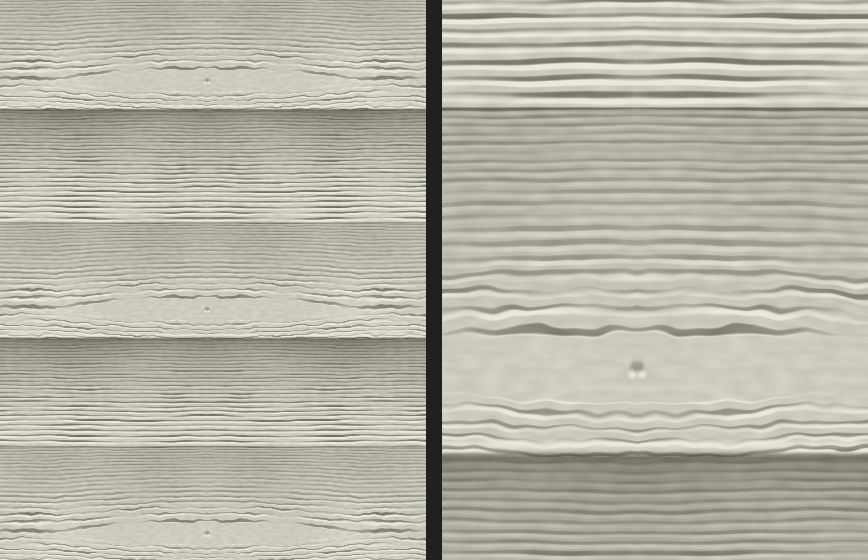
Left: the whole. Right: its middle third, enlarged.
A Shadertoy shader for this texture:

```glsl
// Painted lap siding with embossed wood grain, mirrored about a vertical axis.
// Each period holds a straight-grained board under a shadow and a board whose
// grain bends around a lens; both are warped sine grooves over a tone ramp.

vec2 gradientAt(vec2 cell) {
    float h = fract(sin(dot(cell, vec2(127.1, 311.7))) * 4375.85);
    return vec2(cos(6.2832 * h), sin(6.2832 * h));
}

// Gradient noise, roughly -0.6 to 0.6
float noise(vec2 p) {
    vec2 i = floor(p), f = p - i;
    vec2 s = f * f * f * (f * (f * 6.0 - 15.0) + 10.0);
    vec2 e = vec2(1.0, 0.0);
    float low = mix(dot(gradientAt(i), f), dot(gradientAt(i + e.xy), f - e.xy), s.x);
    float high = mix(dot(gradientAt(i + e.yx), f - e.yx), dot(gradientAt(i + e.xx), f - e.xx), s.x);
    return mix(low, high, s.y);
}

// Dark groove with a lit lip just below it; strength wanders along the line.
// Sharpness from 0 to 1 thins the groove where lines lie far apart.
float grain(float phase, float x, float sharpness) {
    float vary = noise(vec2(x * 11.0, phase * 0.8));
    float wave = 6.2832 * phase;
    float groove = smoothstep(mix(0.0, 0.55, sharpness), 1.1, vary * 0.8 - sin(wave));
    float lip = smoothstep(mix(0.0, 0.4, sharpness), 1.1, sin(wave + mix(0.6, 1.3, sharpness)) + vary * 0.5);
    return (0.5 * lip - groove) * (0.85 + 0.7 * vary);
}

// Straight board: a is the depth below its top edge
float straightBoard(float x, float a) {
    float warped = a + 0.004 * noise(vec2(x * 5.0, a * 14.0))
                     + 0.0018 * noise(vec2(x * 23.0, a * 60.0));
    float down = smoothstep(0.0, 0.2, a);
    float phase = warped * (185.0 - 240.0 * warped);
    float tone = mix(0.66, 0.87, down) + mix(0.2, 0.52, down) * grain(phase, x, 0.5 * down);
    return tone * (1.0 - 0.48 * exp(-a / 0.024));
}

// Figured board: b is the depth below its top edge
float figuredBoard(float x, float b) {
    float rough = smoothstep(0.07, 0.12, b);
    float warped = b + 0.004 * noise(vec2(x * 6.0 + 40.0, b * 13.0))
                     + (0.0014 + 0.003 * rough) * noise(vec2(x * 26.0, b * 55.0 + 9.0))
                     + 0.0025 * rough * noise(vec2(x * 65.0, b * 80.0));
    // Pointed lens pushes the neighbouring grain aside
    float u = warped - 0.156;
    float lens = 0.026 * max(0.0, 1.0 - x * x / 0.073);
    float e = abs(u) - lens * exp(-12.0 * abs(u));
    float phase = u < 0.0 ? -e * (50.0 + 460.0 * e) : e * (90.0 + 400.0 * e);
    float sharpness = smoothstep(0.08, 0.01, e);
    float tone = mix(0.69, 0.84, smoothstep(0.0, 0.15, b));
    tone += mix(0.18, 0.4, rough) * grain(phase, x, sharpness) * smoothstep(-0.001, 0.003, e);

    // Small pitted knot
    vec2 k = vec2(x, b - 0.156);
    tone -= 0.3 * smoothstep(0.005, 0.001, length(k - vec2(0.001, -0.002)));
    tone += 0.22 * smoothstep(0.004, 0.0, length(k - vec2(0.003, 0.003)));

    // Thin seam at the top
    return tone - 0.24 * smoothstep(0.003, 0.0, abs(b - 0.001));
}

void mainImage(out vec4 fragColor, in vec2 fragCoord) {
    vec2 p = fragCoord / iResolution.y;
    float pixel = 1.0 / iResolution.y;
    float x = abs(p.x - 0.486 * iResolution.x / iResolution.y);
    float depth = 1.0 - p.y + 0.0015 * noise(vec2(x * 5.0, 3.5)) - 0.1966;

    // Boards within the repeating period
    float row = floor(depth / 0.4085);
    float a = depth - 0.4085 * row;
    float b = a - 0.2005 + 0.0085 * max(row, 0.0);
    float tone = mix(straightBoard(x, a), figuredBoard(x, b), smoothstep(-pixel, pixel, b));

    // Lit butt edge, then the dark gap beneath it
    float edge = 0.4085 - a;
    tone += 0.14 * smoothstep(0.004, 0.0, abs(edge - 0.007));
    tone *= 0.42 + 0.58 * smoothstep(0.0, 0.004, edge);
    tone *= 1.0 - 0.3 * smoothstep(0.004, 0.0, a);

    // Paint speckle and broad soiling
    tone += 0.08 * noise(vec2(x * 75.0, depth * 200.0)) + 0.09 * noise(vec2(x * 6.0, a * 9.0));
    vec3 paint = mix(vec3(0.28, 0.27, 0.22), vec3(0.90, 0.89, 0.84), clamp(tone, 0.0, 1.03));
    paint.r += 0.012 * noise(vec2(x * 14.0, a * 70.0));
    fragColor = vec4(paint, 1.0);
}
```
